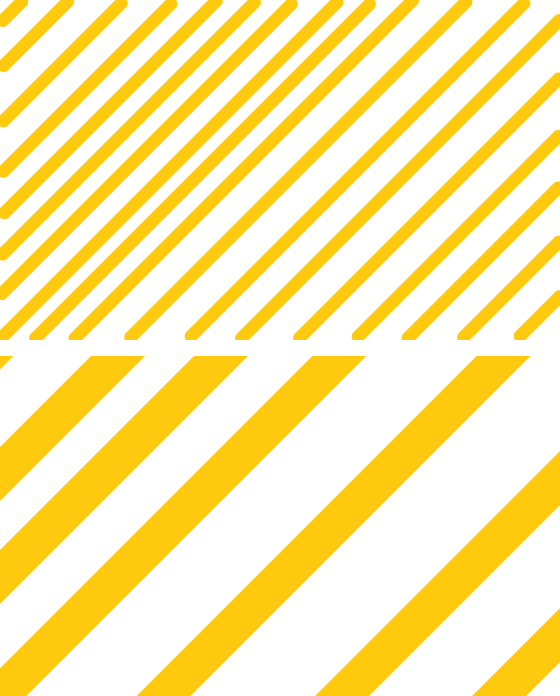
Top, the full canvas; bottom, a detail of the centre.
Give the GLSL for this pattern, as a Shadertoy shader.

```glsl
const vec3 PAPER = vec3(1.0);
const vec3 YELLOW = vec3(1.0, 0.79, 0.05);

// Where each stripe meets the top line, in canvas heights from the left
const float stripeOffsets[18] = float[18](
    0.069, 0.204, 0.366, 0.514, 0.639, 0.755, 0.869, 0.998, 1.099,
    1.215, 1.376, 1.551, 1.705, 1.875, 2.043, 2.194, 2.355, 2.518);

float hash(float n) {
    return fract(sin(n * 127.1 + 3.7) * 4375.85);
}

float capsule(vec2 p, vec2 a, vec2 b, float radius) {
    vec2 pa = p - a, ba = b - a;
    float t = clamp(dot(pa, ba) / dot(ba, ba), 0.0, 1.0);
    return length(pa - ba * t) - radius;
}

// Diagonal stroke whose round ends stop just inside the canvas border
float stripe(vec2 p, float offset, float seed, float aspect) {
    float startInset = mix(0.003, 0.014, hash(seed));
    float endInset = mix(0.001, 0.013, hash(seed + 31.0));
    float startX = max(0.0, offset - 1.0) + startInset;
    float endX = min(offset, aspect) - endInset;
    return capsule(p, vec2(startX, offset - startX),
                   vec2(endX, offset - endX), 0.0187);
}

void mainImage(out vec4 fragColor, in vec2 fragCoord) {
    // Canvas heights, measured down from the upper left
    vec2 p = fragCoord / iResolution.y;
    p.y = 1.0 - p.y;
    float aspect = iResolution.x / iResolution.y;

    float dist = 1.0;
    for (int i = 0; i < 18; i++) {
        dist = min(dist, stripe(p, stripeOffsets[i], float(i), aspect));
    }

    float pixel = 1.0 / iResolution.y;
    float ink = 1.0 - smoothstep(-0.75 * pixel, 0.75 * pixel, dist);
    fragColor = vec4(mix(PAPER, YELLOW, ink), 1.0);
}
```
